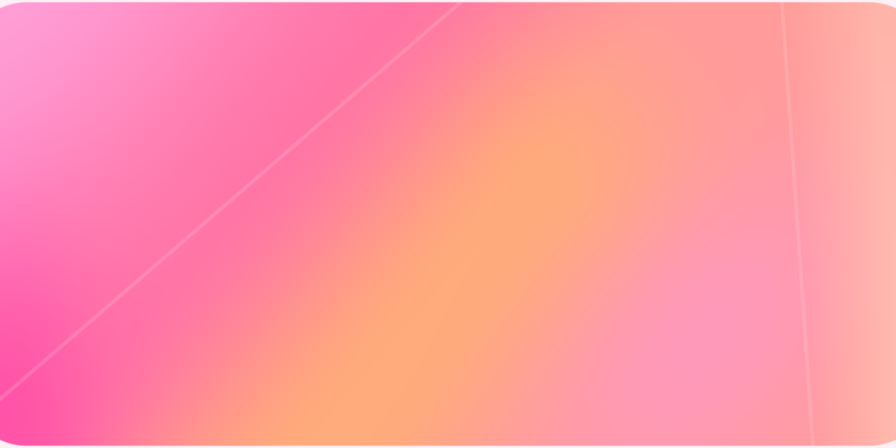
Write a Shadertoy shader that draws this background.

```glsl
float roundedBox(vec2 q, vec2 halfSize, float radius) {
    vec2 d = abs(q) - halfSize + radius;
    return length(max(d, 0.0)) + min(max(d.x, d.y), 0.0) - radius;
}

float softLine(float dist, float halfWidth, float pixel) {
    return 1.0 - smoothstep(halfWidth - pixel, halfWidth + pixel, abs(dist));
}

void mainImage(out vec4 fragColor, in vec2 fragCoord) {
    vec2 p = fragCoord / iResolution.xy * vec2(2.0, 1.0);
    float pixel = 1.0 / iResolution.y;

    // Axes along and across the diagonal orange band
    vec2 bandDir = vec2(0.64, 0.768);
    vec2 bandNormal = vec2(0.768, -0.64);
    vec2 fromBand = p - vec2(0.703, 0.0);
    float along = dot(fromBand, bandDir);
    float across = dot(fromBand, bandNormal);

    // Warm band fading to salmon at its far end and right flank
    vec3 orange = vec3(1.0, 0.67, 0.48);
    vec3 salmon = vec3(1.0, 0.61, 0.60);
    float flank = smoothstep(0.05, 0.48, across);
    float farEnd = smoothstep(0.75, 1.3, along);
    vec3 color = mix(orange, salmon, 1.0 - (1.0 - flank) * (1.0 - farEnd));

    // Rose and orchid toward the upper left
    color = mix(color, vec3(1.0, 0.46, 0.65), smoothstep(0.0, 0.5, -across));
    color = mix(color, vec3(1.0, 0.62, 0.84), smoothstep(0.45, 1.2, -across));

    // Magenta glow in the lower left
    vec2 corner = p - vec2(0.0, 0.08);
    float magenta = exp(-dot(corner * corner, vec2(22.0, 6.0)));
    color = mix(color, vec3(1.0, 0.30, 0.66), 0.85 * magenta);

    // Pink glow in the lower right
    vec2 glow = p - vec2(1.58, 0.24);
    float u = dot(glow, bandDir);
    float v = dot(glow, bandNormal);
    color = mix(color, vec3(1.0, 0.60, 0.73), exp(-5.0 * u * u - 14.0 * v * v));

    // Pale panel beyond the steep edge
    float panel = p.x + 0.07 * p.y - 1.815;
    float paleness = mix(0.7, 0.5, p.y) * clamp(panel / 0.21, 0.0, 1.0);
    color = mix(color, vec3(1.0, 0.80, 0.72), paleness);

    // Fine light lines
    float diagonal = (0.8617 * p.x - p.y + 0.109) / 1.32;
    float lines = max(softLine(diagonal, 0.004, pixel), softLine(panel, 0.004, pixel));
    color = mix(color, vec3(1.0, 0.85, 0.86), 0.2 * lines);

    // Pale rim with rounded corners
    float rim = roundedBox(p - vec2(1.0, 0.5), vec2(1.08, 0.495), 0.14);
    color = mix(color, vec3(1.0, 0.94, 0.96), smoothstep(-pixel, pixel, rim));

    fragColor = vec4(color, 1.0);
}
```
